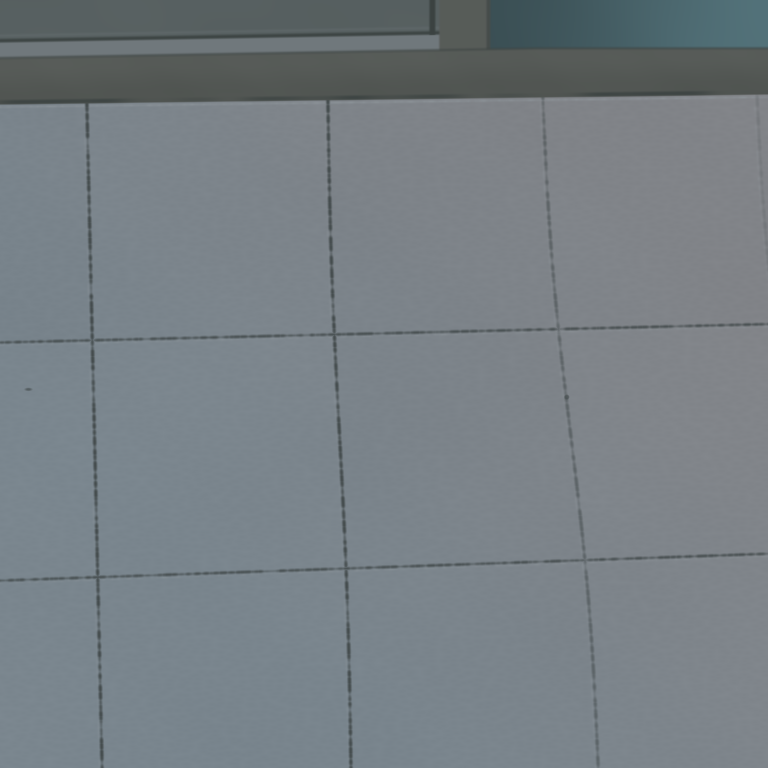
Reproduce this texture procedurally as a Shadertoy shader.

```glsl
// Pale square wall tiles with thin, broken grout joints below a window sill.
// Course and column lines lean slightly; cellular noise breaks up the grout,
// while layered sines and a per-tile hash tint the glaze.

const vec3 TILE_COOL = vec3(0.475, 0.522, 0.555);
const vec3 TILE_WARM = vec3(0.510, 0.518, 0.535);
const vec3 TILE_EDGE = vec3(0.56, 0.59, 0.61);
const vec3 GROUT = vec3(0.27, 0.30, 0.305);
const vec3 SILL = vec3(0.318, 0.335, 0.322);
const vec3 SHADOW = vec3(0.23, 0.26, 0.255);
const vec3 FRAME = vec3(0.44, 0.47, 0.485);
const vec3 PANE = vec3(0.34, 0.375, 0.378);
const vec3 TEAL_DARK = vec3(0.23, 0.31, 0.33);
const vec3 TEAL = vec3(0.32, 0.44, 0.47);

vec2 hash2(vec2 p) {
    vec3 q = fract(p.xyx * vec3(0.1031, 0.1030, 0.0973));
    q += dot(q, q.yzx + 33.33);
    return fract((q.xx + q.yz) * q.zy);
}

// Distance to the nearest scattered point
float cellular(vec2 p) {
    vec2 cell = floor(p);
    float nearest = 2.0;
    for (int y = -1; y <= 1; y++)
        for (int x = -1; x <= 1; x++) {
            vec2 c = cell + vec2(x, y);
            nearest = min(nearest, distance(p, c + hash2(c)));
        }
    return nearest;
}

// Soft drifting variation, about -1 to 1
float clouds(vec2 p) {
    return (sin(p.x * 7.0 + 2.0 * sin(p.y * 5.0)) + sin(p.y * 11.0 - p.x * 4.0)
          + 0.6 * sin(p.x * 19.0 + p.y * 23.0)) / 2.6;
}

// Irregular breaks along a joint: 1 where grout is dark, 0 where worn away
float dashes(float along, float id) {
    float fine = cellular(vec2(along * 115.0, id * 9.0 + 0.5));
    float coarse = cellular(vec2(along * 37.0, id * 13.0 + 4.5));
    return 1.0 - smoothstep(0.25, 0.8, 0.65 * fine + 0.4 * coarse);
}

float line(float d, float halfWidth, float aa) {
    return 1.0 - smoothstep(halfWidth - aa, halfWidth + aa, abs(d));
}

float above(float value, float edge, float aa) {
    return smoothstep(edge - aa, edge + aa, value);
}

// Column joint k: uneven spacing, spreading and bending towards the bottom
float columnX(int k, float y) {
    const vec4 topX = vec4(0.113, 0.427, 0.707, 0.986);
    const vec4 bottomX = vec4(0.133, 0.457, 0.779, 1.080);
    float t = (0.87 - y) / 0.87;
    return mix(topX[k], bottomX[k], t) - 0.0027 * float(k) * sin(6.2832 * t);
}

vec3 tiles(vec2 p, float aa) {
    // Course coordinate: whole numbers lie on the horizontal joints
    float pitch = mix(0.310, 0.299, p.x);
    float course = (mix(0.864, 0.877, p.x) - p.y) / pitch;
    float soft = aa + 0.0007;
    float column = 0.0;
    float joints = 0.0;
    float edges = 0.0;

    // Vertical joints: dashed, fainter to the right
    for (int k = 0; k < 4; k++) {
        float id = float(k);
        float d = p.x - columnX(k, p.y);
        column += step(0.0, d);
        float dash = dashes(p.y, id);
        float strength = mix(1.0, 0.2, smoothstep(0.9, 3.0, id));
        float width = mix(0.0012, 0.0022, dash);
        joints = max(joints, line(d, width, soft) * mix(0.36, 1.0, dash) * strength);
        edges = max(edges, line(d + 0.0037, 0.001, soft) * (1.0 - dash) * 0.35);
    }

    // Horizontal joints, each with a pale worn edge beneath
    float id = floor(course + 0.5);
    float offset = (course - id) * pitch;
    float dash = dashes(p.x, id + 6.0);
    float row = line(offset, mix(0.0011, 0.0018, dash), soft);
    joints = max(joints, row * step(0.5, course) * mix(0.45, 0.9, dash));
    float worn = mix(0.45, 0.1, dashes(p.x + 0.3, id + 11.0)) + 0.3 * step(course, 0.5);
    edges = max(edges, line(offset - 0.0034, 0.0012, soft) * worn);

    // Glaze: warm towards the upper right, with faint tile tints and grain
    float warmth = smoothstep(0.25, 1.5, 0.9 * p.x + 0.7 * p.y) + 0.05 * clouds(p);
    vec3 color = mix(TILE_COOL, TILE_WARM, clamp(warmth, 0.0, 1.0));
    color += 0.010 * (hash2(vec2(column, floor(course))).x - 0.5);
    color += 0.004 * clouds(p * 1.7) + 0.013 * (cellular(p * vec2(75.0, 170.0)) - 0.5);
    color = mix(color, TILE_EDGE, edges);
    color = mix(color, GROUT, joints);

    // Two small chips
    float scuff = line(length((p - vec2(0.037, 0.493)) * vec2(0.45, 1.0)), 0.0018, aa);
    float chip = line(length(p - vec2(0.738, 0.483)), 0.003, aa);
    return mix(color, GROUT, max(scuff * 0.7, chip * 0.7));
}

vec3 windowArea(vec2 p, float aa) {
    float lip = 0.9245 + 0.018 * min(p.x, 0.7);
    float h = p.y - lip;
    float soft = aa + 0.0008;

    // Left pane, bottom rail and side frame
    vec3 left = mix(FRAME, PANE + 0.005 * clouds(p * 2.0), above(h, 0.021, soft));
    left = mix(left, SHADOW, 0.9 * line(h - 0.0225, 0.0022, soft));
    left = mix(left, FRAME, 0.25 * line(h - 0.029, 0.0015, soft));
    left = mix(left, SHADOW, line(p.x - 0.563, 0.0038, soft) * above(h, 0.02, aa));

    // Post, then the teal pane
    float glow = smoothstep(0.62, 1.0, p.x) + 0.04 * clouds(p * 2.0);
    vec3 color = mix(left, SILL + 0.025, above(p.x, 0.572, soft));
    color = mix(color, mix(TEAL_DARK, TEAL, glow), above(p.x, 0.638, soft));
    color = mix(color, SHADOW, 0.6 * line(p.x - 0.636, 0.0025, soft));

    // Sill beneath the frame, lighter towards its upper lip
    vec3 sill = SILL + 0.022 * smoothstep(-0.05, -0.01, h) + 0.005 * clouds(p * 4.0);
    color = mix(sill, color, above(h, 0.0, soft));
    return mix(color, SHADOW, 0.5 * line(h, 0.0016, soft));
}

void mainImage(out vec4 fragColor, in vec2 fragCoord) {
    vec2 p = fragCoord / iResolution.xy;
    float aa = 1.0 / iResolution.y;
    float wallTop = mix(0.864, 0.877, p.x);
    vec3 color = mix(tiles(p, aa), windowArea(p, aa), above(p.y, wallTop, aa));
    // Patchy shadow where the sill meets the wall
    float patchy = 0.45 + 0.4 * sin(p.x * 17.0 + sin(p.x * 41.0));
    color = mix(color, SHADOW, patchy * line(p.y - wallTop - 0.003, 0.0025, aa + 0.0008));
    fragColor = vec4(color, 1.0);
}
```
